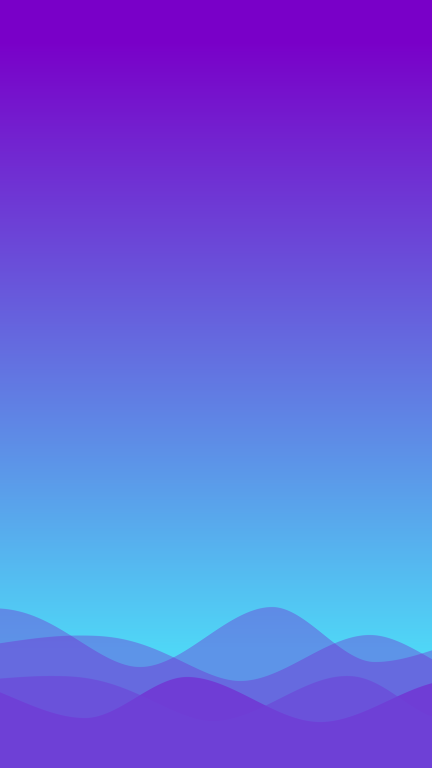
A Shadertoy shader for this background:

```glsl
// Height of a smooth curve through five crests and troughs; skew delays each span
float waveHeight(float x, float knots[5], float heights[5], vec4 skew) {
    float h = heights[0];
    for (int i = 0; i < 4; i++) {
        float t = clamp((x - knots[i]) / (knots[i + 1] - knots[i]), 0.0, 1.0);
        h += (heights[i + 1] - heights[i]) * smoothstep(0.0, 1.0, pow(t, skew[i]));
    }
    return h;
}

// Antialiased coverage below a wave
float below(float y, float height) {
    float pixel = 1.0 / iResolution.y;
    return 1.0 - smoothstep(-0.7 * pixel, 0.7 * pixel, y - height);
}

void mainImage(out vec4 fragColor, in vec2 fragCoord) {
    vec2 uv = fragCoord / iResolution.xy;
    vec3 violet = vec3(0.475, 0.0, 0.785);
    vec3 cyan = vec3(0.31, 0.84, 0.965);
    vec3 veil = vec3(0.46, 0.12, 0.81);
    vec3 haze = vec3(0.43, 0.26, 0.845);

    // Sky gradient
    vec3 color = mix(violet, cyan, clamp((0.945 - uv.y) / 0.791, 0.0, 1.0));

    // Two translucent back waves
    float tall = waveHeight(uv.x,
        float[5](-0.023, 0.324, 0.630, 0.868, 1.157),
        float[5](0.208, 0.1315, 0.2096, 0.138, 0.173), vec4(1.2, 1.0, 1.0, 1.0));
    float broad = waveHeight(uv.x,
        float[5](-0.185, 0.181, 0.556, 0.856, 1.134),
        float[5](0.152, 0.1725, 0.1133, 0.1732, 0.1133), vec4(1.0, 1.36, 1.0, 1.0));
    color = mix(color, veil, 0.36 * below(uv.y, tall));
    color = mix(color, veil, 0.36 * below(uv.y, broad));

    // Two denser front waves
    float deep = waveHeight(uv.x,
        float[5](-0.139, 0.197, 0.433, 0.741, 1.053),
        float[5](0.1185, 0.0651, 0.1185, 0.0599, 0.1146), vec4(1.0));
    float front = waveHeight(uv.x,
        float[5](-0.139, 0.116, 0.493, 0.803, 1.03),
        float[5](0.112, 0.1198, 0.0612, 0.1198, 0.0638), vec4(1.0, 1.35, 1.0, 1.1));
    color = mix(color, veil, 0.6 * below(uv.y, deep));
    color = mix(color, haze, 0.6 * below(uv.y, front));

    fragColor = vec4(color, 1.0);
}
```
